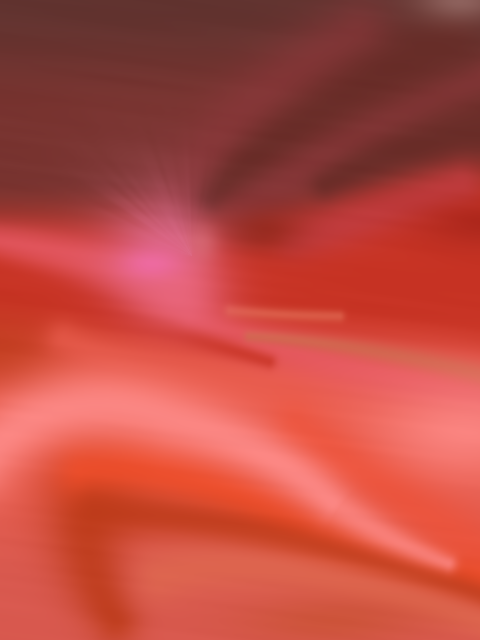
Write a Shadertoy shader that draws this background.

```glsl
// Soft silky folds in red, coral and brown with a glowing pink plume.

const vec3 UMBER = vec3(0.38, 0.20, 0.185);
const vec3 BROWN = vec3(0.47, 0.20, 0.185);
const vec3 SHADOW = vec3(0.40, 0.17, 0.15);
const vec3 MAUVE = vec3(0.54, 0.215, 0.225);
const vec3 CRIMSON = vec3(0.78, 0.20, 0.14);
const vec3 RUST = vec3(0.74, 0.23, 0.10);
const vec3 VERMILION = vec3(0.93, 0.30, 0.16);
const vec3 CORAL = vec3(0.91, 0.36, 0.30);
const vec3 ROSE = vec3(0.90, 0.35, 0.39);
const vec3 BLUSH = vec3(0.99, 0.54, 0.53);
const vec3 ORCHID = vec3(0.89, 0.42, 0.57);
const vec3 CLAY = vec3(0.87, 0.40, 0.31);
const vec3 TAN = vec3(0.81, 0.42, 0.31);

float hash(vec2 p) {
    return fract(sin(dot(p, vec2(127.1, 311.7))) * 43758.5);
}

float noise(vec2 p) {
    vec2 i = floor(p), f = fract(p);
    f = f * f * (3.0 - 2.0 * f);
    float low = mix(hash(i), hash(i + vec2(1, 0)), f.x);
    float high = mix(hash(i + vec2(0, 1)), hash(i + vec2(1, 1)), f.x);
    return mix(low, high, f.y);
}

// Elliptical gaussian glow
float glow(vec2 p, vec2 center, vec2 radius) {
    vec2 q = (p - center) / radius;
    return exp(-dot(q, q));
}

// Gaussian stroke along a quadratic curve, tapering from w0 to w1
float ribbon(vec2 p, vec2 a, vec2 b, vec2 c, float w0, float w1) {
    const float STEPS = 14.0;
    float best = 0.0;
    vec2 prev = a;
    for (float i = 1.0; i <= STEPS; i++) {
        float t = i / STEPS;
        vec2 next = mix(mix(a, b, t), mix(b, c, t), t);
        vec2 seg = next - prev;
        float h = clamp(dot(p - prev, seg) / dot(seg, seg), 0.0, 1.0);
        float d = length(p - prev - seg * h) / mix(w0, w1, (i - 1.0 + h) / STEPS);
        best = max(best, exp(-d * d));
        prev = next;
    }
    return best;
}

// Brown haze above a curved horizon, red cloth below
vec3 backdrop(vec2 p) {
    vec3 haze = mix(BROWN, UMBER, smoothstep(0.82, 1.0, p.y));
    vec3 cloth = mix(vec3(0.85, 0.35, 0.31), CORAL, smoothstep(0.08, 0.3, p.y));
    cloth = mix(cloth, CRIMSON, smoothstep(0.40, 0.53, p.y));
    float horizon = 0.655 + 0.08 * smoothstep(0.40, 0.78, p.x);
    return mix(cloth, haze, smoothstep(-0.06, 0.065, p.y - horizon));
}

vec3 upperStreaks(vec3 col, vec2 p) {
    col = mix(col, MAUVE, 0.75 * ribbon(p, vec2(0.28, 0.67), vec2(0.33, 0.81), vec2(0.56, 0.94), 0.055, 0.06));
    col = mix(col, MAUVE, 0.8 * ribbon(p, vec2(0.38, 0.68), vec2(0.52, 0.78), vec2(0.76, 0.88), 0.05, 0.03));
    col = mix(col, SHADOW, 0.85 * ribbon(p, vec2(0.33, 0.69), vec2(0.41, 0.79), vec2(0.70, 0.94), 0.025, 0.06));
    col = mix(col, SHADOW, 0.85 * ribbon(p, vec2(0.51, 0.71), vec2(0.62, 0.77), vec2(0.77, 0.80), 0.025, 0.055));
    return mix(col, vec3(0.57, 0.40, 0.38), 0.9 * glow(p, vec2(0.72, 1.0), vec2(0.07, 0.035)));
}

vec3 middleFolds(vec3 col, vec2 p) {
    col = mix(col, vec3(0.76, 0.24, 0.26), 0.8 * ribbon(p, vec2(0.46, 0.62), vec2(0.57, 0.66), vec2(0.72, 0.71), 0.04, 0.035));
    col = mix(col, vec3(0.65, 0.14, 0.10), 0.75 * glow(p, vec2(0.76, 0.65), vec2(0.11, 0.04)));
    col = mix(col, CRIMSON, 0.8 * ribbon(p, vec2(0.34, 0.58), vec2(0.55, 0.56), vec2(0.78, 0.50), 0.035, 0.045));
    col = mix(col, vec3(0.57, 0.15, 0.10), 0.8 * glow(p, vec2(0.41, 0.638), vec2(0.065, 0.033)));
    col = mix(col, RUST, 0.75 * glow(p, vec2(-0.01, 0.45), vec2(0.12, 0.06)));
    col = mix(col, ROSE, 0.85 * ribbon(p, vec2(-0.03, 0.625), vec2(0.12, 0.61), vec2(0.27, 0.55), 0.028, 0.05));
    col = mix(col, ROSE, 0.8 * ribbon(p, vec2(0.30, 0.50), vec2(0.46, 0.44), vec2(0.77, 0.38), 0.03, 0.045));
    col = mix(col, CORAL, 0.7 * ribbon(p, vec2(0.10, 0.47), vec2(0.17, 0.43), vec2(0.32, 0.39), 0.03, 0.03));
    col = mix(col, CRIMSON, 0.75 * ribbon(p, vec2(-0.02, 0.575), vec2(0.14, 0.52), vec2(0.42, 0.435), 0.03, 0.012));
    col = mix(col, CLAY, 0.7 * ribbon(p, vec2(0.36, 0.514), vec2(0.43, 0.508), vec2(0.53, 0.506), 0.010, 0.009));
    return mix(col, TAN, 0.75 * ribbon(p, vec2(0.39, 0.474), vec2(0.56, 0.465), vec2(0.77, 0.41), 0.009, 0.018));
}

vec3 lowerFolds(vec3 col, vec2 p) {
    col = mix(col, BLUSH, 0.85 * glow(p, vec2(0.73, 0.325), vec2(0.16, 0.075)));
    col = mix(col, vec3(0.93, 0.32, 0.22), 0.75 * ribbon(p, vec2(0.46, 0.33), vec2(0.58, 0.25), vec2(0.77, 0.13), 0.04, 0.05));
    col = mix(col, RUST, 0.85 * ribbon(p, vec2(0.14, 0.22), vec2(0.12, 0.13), vec2(0.18, 0.03), 0.075, 0.04));
    float fold = ribbon(p, vec2(0.13, 0.265), vec2(0.27, 0.28), vec2(0.42, 0.20), 0.045, 0.045);
    fold = max(fold, ribbon(p, vec2(0.42, 0.20), vec2(0.57, 0.12), vec2(0.77, 0.09), 0.045, 0.035));
    col = mix(col, VERMILION, 0.95 * fold);
    col = mix(col, RUST, 0.85 * ribbon(p, vec2(0.15, 0.20), vec2(0.36, 0.20), vec2(0.78, 0.06), 0.04, 0.022));
    col = mix(col, CLAY, 0.9 * ribbon(p, vec2(0.25, 0.10), vec2(0.42, 0.15), vec2(0.78, 0.02), 0.04, 0.025));
    col = mix(col, vec3(0.79, 0.32, 0.20), 0.75 * glow(p, vec2(0.52, 0.03), vec2(0.15, 0.04)));
    float crest = ribbon(p, vec2(-0.03, 0.28), vec2(0.08, 0.41), vec2(0.27, 0.345), 0.055, 0.05);
    crest = max(crest, ribbon(p, vec2(0.27, 0.345), vec2(0.42, 0.305), vec2(0.52, 0.215), 0.05, 0.032));
    crest = max(crest, 0.85 * ribbon(p, vec2(0.52, 0.215), vec2(0.60, 0.155), vec2(0.70, 0.12), 0.032, 0.014));
    return mix(col, BLUSH, 0.92 * crest);
}

// Bright core with fine feathers fanning to the upper left
vec3 plume(vec3 col, vec2 p) {
    vec2 q = p - vec2(0.30, 0.60);
    float angle = atan(q.x, q.y);
    float fan = exp(-pow(angle + 0.75, 2.0) / 0.5) * exp(-dot(q, q) / 0.020);
    float strands = 0.45 + 0.4 * noise(vec2(angle * 18.0, length(q) * 7.0));
    col = mix(col, vec3(0.80, 0.41, 0.50), fan * strands);
    col = mix(col, ORCHID, 0.85 * glow(p, vec2(0.255, 0.60), vec2(0.085, 0.07)));
    col = mix(col, vec3(0.92, 0.41, 0.50), 0.75 * glow(p, vec2(0.28, 0.535), vec2(0.075, 0.05)));
    col = mix(col, vec3(0.86, 0.46, 0.50), 0.5 * glow(p, vec2(0.315, 0.62), vec2(0.025, 0.03)));
    return mix(col, vec3(0.95, 0.42, 0.69), 0.6 * glow(p, vec2(0.235, 0.587), vec2(0.045, 0.022)));
}

void mainImage(out vec4 fragColor, in vec2 fragCoord) {
    vec2 p = fragCoord / iResolution.xy * vec2(0.75, 1.0);
    vec3 col = upperStreaks(backdrop(p), p);
    col = plume(lowerFolds(middleFolds(col, p), p), p);
    // Faint brushed grain
    col += 0.012 * (noise(vec2(p.x * 5.0, p.y * 90.0 + p.x * 12.0)) - 0.5);
    fragColor = vec4(clamp(col, 0.0, 1.0), 1.0);
}
```
